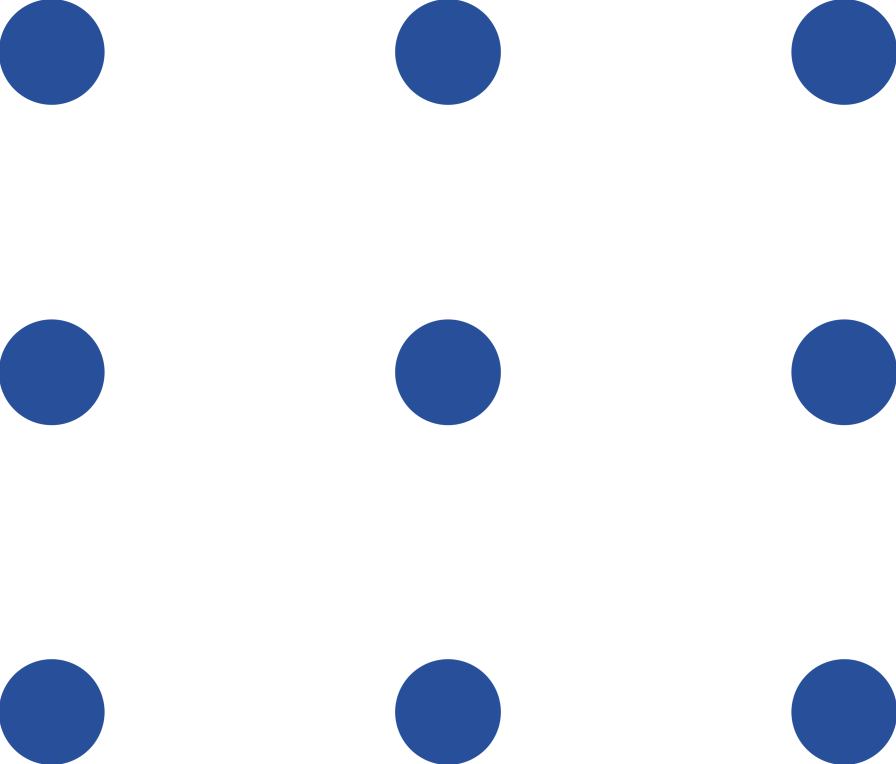
Reproduce this pattern procedurally as a WebGL 1 fragment shader.

```glsl
precision highp float;
// Three by three grid of flat blue dots on white, with the middle row set slightly high.

uniform vec2 u_resolution;

// Lengths are fractions of the canvas height, measured from its centre.
const vec3 PAPER = vec3(1.0);
const vec3 DOT_BLUE = vec3(0.157, 0.31, 0.6);
const vec2 PITCH = vec2(0.5187, 0.432);
const float DOT_RADIUS = 0.0692;
const float MIDDLE_ROW_LIFT = 0.0127;

float circleDistance(vec2 p, vec2 centre, float radius) {
  return length(p - centre) - radius;
}

// Distance to the nearest dot of the grid.
float dotGridDistance(vec2 p) {
  float nearest = 1.0;
  for (int row = -1; row <= 1; row++) {
    for (int column = -1; column <= 1; column++) {
      vec2 centre = vec2(float(column), float(row)) * PITCH;
      if (row == 0) centre.y += MIDDLE_ROW_LIFT;
      nearest = min(nearest, circleDistance(p, centre, DOT_RADIUS));
    }
  }
  return nearest;
}

void main() {
  vec2 p = (gl_FragCoord.xy - 0.5 * u_resolution) / u_resolution.y;

  // Edge softened over about one pixel.
  float softness = 0.7 / u_resolution.y;
  float ink = 1.0 - smoothstep(-softness, softness, dotGridDistance(p));

  gl_FragColor = vec4(mix(PAPER, DOT_BLUE, ink), 1.0);
}
```
